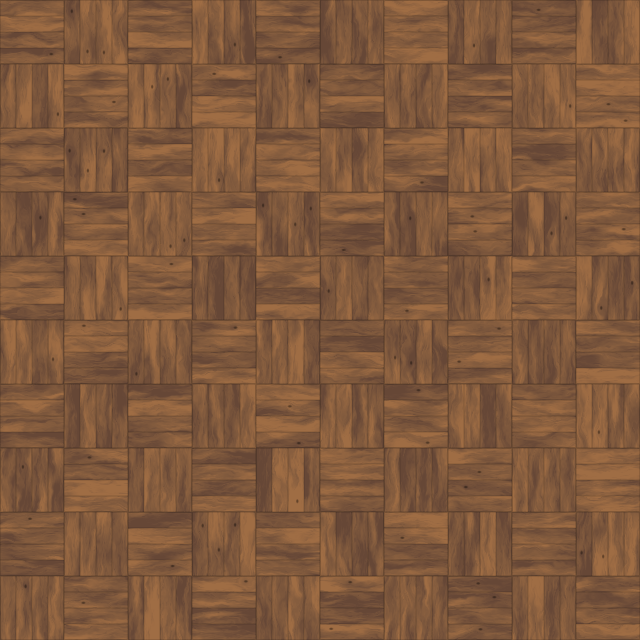
Write a WebGL 1 fragment shader that draws this texture.

```glsl
precision highp float;
// Walnut parquet: a checkerboard of square blocks whose planks alternate
// between upright and level. Each plank gets its own tone, warped grain
// from stretched noise, fine pores and an occasional knot.

uniform vec2 u_resolution;

#define BLOCKS 10.0
#define PLANKS 4.0
#define BLOCK_SEAM 0.013
#define PLANK_SEAM 0.009
#define TONE_SPREAD 0.50
#define FIGURE_CONTRAST 1.55
#define FIBRE_CONTRAST 0.30
#define KNOT_CHANCE 0.22
#define DARK_WOOD vec3(0.395, 0.275, 0.212)
#define MID_WOOD vec3(0.500, 0.350, 0.239)
#define LIGHT_WOOD vec3(0.630, 0.430, 0.267)

float hash(vec2 p) {
  vec3 h = fract(vec3(p.xyx) * 0.1031);
  h += dot(h, h.yzx + 33.33);
  return fract((h.x + h.y) * h.z);
}

float noise(vec2 p) {
  vec2 i = floor(p);
  vec2 f = fract(p);
  f = f * f * (3.0 - 2.0 * f);
  float low = mix(hash(i), hash(i + vec2(1.0, 0.0)), f.x);
  float high = mix(hash(i + vec2(0.0, 1.0)), hash(i + 1.0), f.x);
  return mix(low, high, f.y);
}

float fbm(vec2 p) {
  float sum = 0.0;
  float weight = 0.5;
  for (int i = 0; i < 4; i++) {
    sum += weight * noise(p);
    p = p * 2.03 + vec2(17.3, 9.1);
    weight *= 0.5;
  }
  return sum / 0.9375;
}

// Coverage of a seam centred on the nearest edge, softened over one pixel
float seam(float edgeDistance, float width, float pixel) {
  return clamp((0.5 * width - edgeDistance) / pixel + 0.5, 0.0, 1.0);
}

void main() {
  vec2 uv = gl_FragCoord.xy / u_resolution;
  float pixel = BLOCKS / min(u_resolution.x, u_resolution.y);

  // Block and plank layout: x runs along the plank, y across it
  vec2 block = floor(uv * BLOCKS);
  vec2 local = fract(uv * BLOCKS);
  bool upright = mod(block.x + block.y, 2.0) < 0.5;
  vec2 along = upright ? local.yx : local;
  float lane = floor(along.y * PLANKS);
  vec2 plankId = block * vec2(1.0, PLANKS) + vec2(3.0, lane + 5.0);
  float plankTone = hash(plankId + 71.0);
  vec2 shift = 90.0 * vec2(hash(plankId + 11.0), hash(plankId + 43.0));

  // Knot: a small dark eye that pushes the grain aside
  vec2 knotAt = vec2(0.15 + 0.7 * hash(plankId + 127.0),
                     (lane + 0.3 + 0.4 * hash(plankId + 151.0)) / PLANKS);
  vec2 toKnot = (along - knotAt) * vec2(1.0, 1.6);
  float hasKnot = step(hash(plankId + 211.0), KNOT_CHANCE);
  float knotRadius = length(toKnot);
  float knot = hasKnot * (1.0 - smoothstep(0.008, 0.045, knotRadius));
  float swirl = hasKnot * exp(-130.0 * knotRadius * knotRadius);

  // Broad figure: long, wavering streaks
  vec2 grain = along + shift;
  grain.y -= swirl * toKnot.y * 0.6;
  float bend = fbm(grain * vec2(2.6, 5.0) + 31.0) - 0.5;
  grain.y += 0.20 * bend;
  float figure = fbm(grain * vec2(1.7, 9.0)) - 0.5;

  // Fine fibres and short pores
  float fibre = fbm(grain * vec2(7.0, 52.0) + 7.0) - 0.5;
  float pores = smoothstep(0.72, 0.95, noise(grain * vec2(9.0, 60.0) + 53.0));

  float tone = 0.51 + TONE_SPREAD * (plankTone - 0.5)
             + FIGURE_CONTRAST * figure + FIBRE_CONTRAST * fibre
             - 0.14 * pores - 0.12 * swirl;
  tone = clamp(tone, 0.0, 1.0);
  vec3 color = mix(DARK_WOOD, MID_WOOD, smoothstep(-0.1, 0.55, tone));
  color = mix(color, LIGHT_WOOD, smoothstep(0.38, 1.08, tone));
  color *= 1.0 - 0.38 * knot;

  // Joints between planks, then the deeper joints between blocks
  float lanePos = fract(along.y * PLANKS);
  float plankEdge = min(lanePos, 1.0 - lanePos) / PLANKS;
  vec2 sides = min(local, 1.0 - local);
  float blockEdge = min(sides.x, sides.y);
  color *= 1.0 - 0.30 * seam(plankEdge, PLANK_SEAM, pixel);
  color *= 1.0 - 0.28 * seam(blockEdge, BLOCK_SEAM, pixel);

  gl_FragColor = vec4(color, 1.0);
}
```
